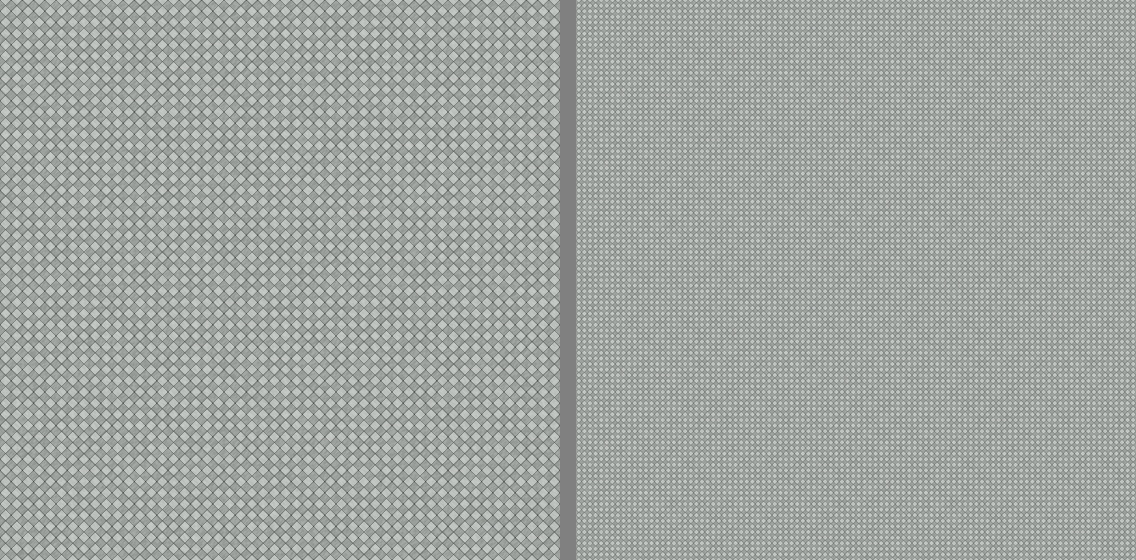
Left: one tile. Right: repeated 2 by 2.
This pattern is drawn by a Shadertoy shader. Its source:

```glsl
// A fine checker of diamond tiles in pale and mid grey-green, parted by thin dark joints.
// Diagonal coordinates give signed distances to the joints; wrapped value noise
// adds crossed streaks to the two kinds of tile, and a hash shifts each tile's tone.

const float REPEATS = 50.0;          // tiles across and down
const float JOINT_HALF_WIDTH = 0.017; // in units of one repeat
const float KNOT_RADIUS = 0.055;
const vec3 PALE = vec3(0.748, 0.763, 0.750);
const vec3 MID = vec3(0.612, 0.630, 0.614);
const vec3 JOINT = vec3(0.20, 0.215, 0.21);

// Sine-free hash of a lattice point, from 0 to 1
float hash(vec2 p) {
    vec3 q = fract(p.xyx * vec3(0.1031, 0.1030, 0.0973));
    q += dot(q, q.yzx + 33.33);
    return fract((q.x + q.y) * q.z);
}

// Value noise that wraps after a whole number of lattice steps
float wrappedNoise(vec2 p, vec2 period) {
    vec2 cell = floor(p);
    vec2 f = fract(p);
    f = f * f * (3.0 - 2.0 * f);
    vec2 lo = mod(cell, period);
    vec2 hi = mod(cell + 1.0, period);
    float bottom = mix(hash(lo), hash(vec2(hi.x, lo.y)), f.x);
    float top = mix(hash(vec2(lo.x, hi.y)), hash(hi), f.x);
    return mix(bottom, top, f.y);
}

// Streaks on a diagonal lattice, centred on zero
float streaks(vec2 diagonal, vec2 density) {
    return wrappedNoise(diagonal * density, REPEATS * density) - 0.5;
}

// Signed triangle wave: zero at whole numbers, positive in even steps
vec2 signedWave(vec2 r) {
    return 0.5 - abs(mod(r + 0.5, 2.0) - 1.0);
}

// Share of a pixel covered by a line, also when it is thinner than the pixel
float lineCoverage(float dist, float halfWidth, float pixel) {
    float outer = clamp(0.5 + (halfWidth - dist) / pixel, 0.0, 1.0);
    float inner = clamp(0.5 - (halfWidth + dist) / pixel, 0.0, 1.0);
    return outer - inner;
}

void mainImage(out vec4 fragColor, in vec2 fragCoord) {
    vec2 p = REPEATS * fragCoord / iResolution.xy;
    float pixel = REPEATS / min(iResolution.x, iResolution.y);

    // Diagonal coordinates and distances to the joints
    vec2 diagonal = vec2(p.x + p.y, p.x - p.y);
    vec2 edge = signedWave(diagonal) * 0.70711;

    // Alternating tiles with smoothed borders
    vec2 side = clamp(2.0 * edge / pixel, -1.0, 1.0);
    float pale = 0.5 + 0.5 * side.x * side.y;

    // Crossed grain and slight differences from tile to tile
    float paleGrain = 0.06 * streaks(diagonal, vec2(7.0, 3.0));
    float midGrain = 0.09 * streaks(diagonal, vec2(3.0, 7.0));
    float tone = 0.016 * (hash(mod(floor(diagonal), REPEATS) + 7.0) - 0.5);
    vec3 color = mix(MID + midGrain, PALE + paleGrain, pale) + tone;

    // Thin joints
    float jointA = lineCoverage(abs(edge.x), JOINT_HALF_WIDTH, pixel);
    float jointB = lineCoverage(abs(edge.y), JOINT_HALF_WIDTH, pixel);
    float joint = 1.0 - (1.0 - jointA) * (1.0 - jointB);
    color = mix(color, JOINT, joint);

    // Small dark knots where joints cross
    float knotDistance = length(p - round(p));
    float knot = clamp(0.5 + (KNOT_RADIUS - knotDistance) / pixel, 0.0, 1.0);
    color = mix(color, JOINT, 0.6 * knot);

    fragColor = vec4(color, 1.0);
}
```
